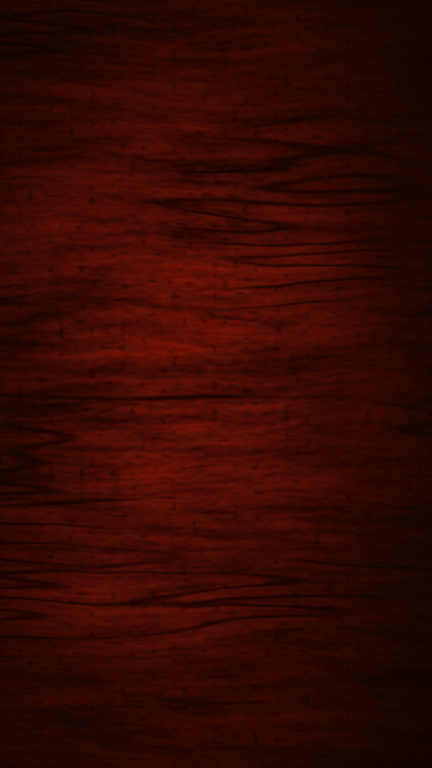
A Shadertoy shader for this texture:

```glsl
const vec3 SHADOW_COLOR = vec3(0.035, 0.007, 0.0);
const vec3 WOOD_COLOR = vec3(0.315, 0.049, 0.017);
const vec2 GLOW_CENTER = vec2(0.41, 0.51);
const vec2 GLOW_FALLOFF = vec2(1.95, 1.85);

// Grain frequencies: along and across the fibres, per canvas height
const vec2 BLOTCH_FREQ = vec2(4.0, 6.5);
const vec2 BAND_FREQ = vec2(3.5, 22.0);
const vec2 STREAK_FREQ = vec2(7.0, 62.0);
const vec2 FINE_FREQ = vec2(17.0, 135.0);
const vec2 FIBRE_FREQ = vec2(65.0, 210.0);
const float BLOTCH_AMOUNT = 0.42;
const float BAND_AMOUNT = 0.40;
const float STREAK_AMOUNT = 0.46;
const float FINE_AMOUNT = 0.34;
const float FIBRE_AMOUNT = 0.30;

const float BEND = 0.030;
const vec2 CRACK_FREQ = vec2(3.0, 38.0);
const float CRACK_WIDTH = 0.11;
const float CRACK_DEPTH = 0.60;
const float SEAM_HEIGHT = 0.483;
const float SEAM_WIDTH = 0.0028;
const float SEAM_DEPTH = 0.65;
const vec2 PORE_FREQ = vec2(75.0, 120.0);
const float PORE_DEPTH = 0.35;

vec2 gradientAt(vec2 cell) {
    vec3 h = fract(cell.xyx * vec3(0.1031, 0.1030, 0.0973));
    h += dot(h, h.yzx + 33.33);
    float angle = 6.2832 * fract((h.x + h.y) * h.z);
    return vec2(cos(angle), sin(angle));
}

float gradientNoise(vec2 p) {
    vec2 cell = floor(p);
    vec2 f = p - cell;
    vec2 w = f * f * f * (f * (f * 6.0 - 15.0) + 10.0);
    vec2 e = vec2(1.0, 0.0);
    float a = dot(gradientAt(cell), f);
    float b = dot(gradientAt(cell + e.xy), f - e.xy);
    float c = dot(gradientAt(cell + e.yx), f - e.yx);
    float d = dot(gradientAt(cell + e.xx), f - e.xx);
    return mix(mix(a, b, w.x), mix(c, d, w.x), w.y);
}

// Gently bends the fibres away from horizontal
vec2 bendFibres(vec2 p) {
    p.y += BEND * gradientNoise(p * vec2(3.2, 2.6) + 5.3);
    p.y += 0.12 * BEND * gradientNoise(p * vec2(14.0, 9.0) + 21.7);
    return p;
}

float woodGrain(vec2 p, vec2 q) {
    float grain = 1.0;
    grain += BLOTCH_AMOUNT * gradientNoise(p * BLOTCH_FREQ + 11.4);
    grain += BAND_AMOUNT * gradientNoise(q * BAND_FREQ + 37.1);
    grain += STREAK_AMOUNT * gradientNoise(q * STREAK_FREQ + 53.8);
    grain += FINE_AMOUNT * gradientNoise(q * FINE_FREQ + 71.2);
    grain += FIBRE_AMOUNT * gradientNoise(q * FIBRE_FREQ + 97.6);
    return max(grain, 0.0);
}

// Thin dark lines along zero crossings, gathered in patches
float cracks(vec2 p, vec2 q) {
    float ridge = abs(gradientNoise(q * CRACK_FREQ + 8.9));
    float line = 1.0 - smoothstep(0.0, CRACK_WIDTH, ridge);
    float patches = smoothstep(0.0, 0.35, gradientNoise(p * vec2(3.0, 7.0) + 64.3));
    float lowerLeft = exp(-dot((p - vec2(0.1, 0.22)) * vec2(3.5, 14.0),
                               (p - vec2(0.1, 0.22)) * vec2(3.5, 14.0)));
    return line * clamp(patches + lowerLeft, 0.0, 1.0);
}

float seam(vec2 p, float across) {
    float wander = 0.006 * gradientNoise(vec2(p.x * 6.0, 3.4));
    float distanceToSeam = abs(p.y - SEAM_HEIGHT - wander);
    float strength = exp(-pow((across - 0.36) * 2.6, 2.0));
    return strength * (1.0 - smoothstep(0.0, 2.0 * SEAM_WIDTH, distanceToSeam));
}

void mainImage(out vec4 fragColor, in vec2 fragCoord) {
    vec2 uv = fragCoord / iResolution.xy;
    vec2 p = fragCoord / iResolution.y;
    vec2 q = bendFibres(p);

    // Soft glow fading into dark edges
    vec2 offset = (uv - GLOW_CENTER) * GLOW_FALLOFF;
    float light = exp(-dot(offset, offset));

    // Grain, then the dark marks on top
    float tone = light * woodGrain(p, q);
    tone *= 1.0 - CRACK_DEPTH * cracks(p, q);
    tone *= 1.0 - SEAM_DEPTH * seam(p, uv.x);
    float pores = smoothstep(0.22, 0.55, gradientNoise(q * PORE_FREQ + 29.5));
    tone *= 1.0 - PORE_DEPTH * pores;

    fragColor = vec4(SHADOW_COLOR + WOOD_COLOR * tone, 1.0);
}
```
